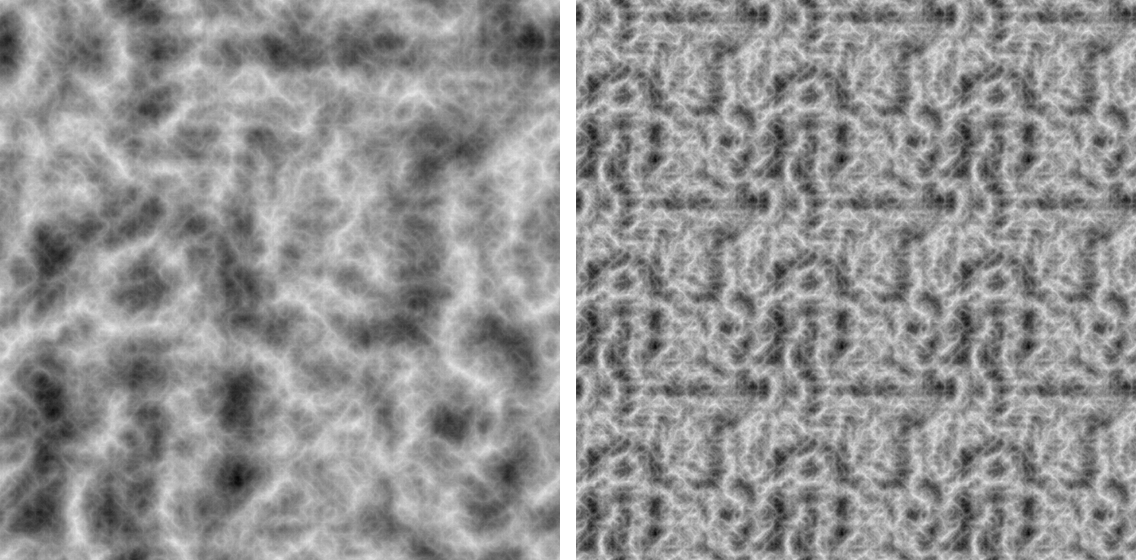
Left: one tile. Right: repeated 3 by 3.
Write a Shadertoy shader that draws this texture.

```glsl
// Tiling grey ridged noise: bright creases and loops around dark cloudy hollows.
// Each octave folds wrapped gradient noise at zero with abs(); the folds,
// summed from coarse to fine, are subtracted from a near-white level.

#define BASE_CELLS 6     // noise cells across the canvas in the coarsest octave
#define OCTAVES 6        // each octave doubles the number of cells
#define GAIN 0.58        // amplitude ratio between successive octaves
#define RIDGE_LEVEL 0.937 // brightness on a crease shared by all octaves
#define DEPTH 0.867      // how strongly the hollows darken
#define SEED 23u

const float TAU = 6.2831853;

// Integer hash of a lattice point and a layer, mapped to 0..1
float hash(ivec2 cell, uint layer) {
    uint h = uint(cell.x) * 1597u + uint(cell.y) * 51749u + layer * 7919u + SEED * 3571u;
    h = (h ^ (h >> 16)) * 73244475u;
    h = (h ^ (h >> 15)) * 40503171u;
    h ^= h >> 16;
    return float(h & 65535u) / 65536.0;
}

// Contribution of one lattice corner: a random unit gradient along the offset
float cornerSlope(ivec2 cell, ivec2 corner, vec2 local, int period, uint layer) {
    ivec2 wrapped = (cell + corner) % period;
    float angle = TAU * hash(wrapped, layer);
    return dot(vec2(cos(angle), sin(angle)), local - vec2(corner));
}

// Gradient noise that repeats after a whole number of cells
float gradientNoise(vec2 p, int period, uint layer) {
    p = mod(p, float(period));
    ivec2 cell = ivec2(floor(p));
    vec2 local = fract(p);
    vec2 blend = local * local * local * (local * (local * 6.0 - 15.0) + 10.0);
    float bottom = mix(cornerSlope(cell, ivec2(0, 0), local, period, layer),
                       cornerSlope(cell, ivec2(1, 0), local, period, layer), blend.x);
    float top = mix(cornerSlope(cell, ivec2(0, 1), local, period, layer),
                    cornerSlope(cell, ivec2(1, 1), local, period, layer), blend.x);
    return mix(bottom, top, blend.y);
}

// Sum of folded octaves: zero on shared creases, large in the hollows
float foldedNoise(vec2 uv) {
    float sum = 0.0;
    float amplitude = 1.0;
    int period = BASE_CELLS;
    for (int i = 0; i < OCTAVES; i++) {
        // Shift each octave so that the lattices do not line up
        vec2 shift = vec2(0.37, 0.61) * float(i);
        sum += amplitude * abs(gradientNoise(uv * float(period) + shift, period, uint(i)));
        amplitude *= GAIN;
        period *= 2;
    }
    return sum;
}

void mainImage(out vec4 fragColor, in vec2 fragCoord) {
    vec2 uv = fragCoord / iResolution.xy;
    float grey = RIDGE_LEVEL - DEPTH * foldedNoise(uv);
    fragColor = vec4(vec3(clamp(grey, 0.0, 1.0)), 1.0);
}
```
